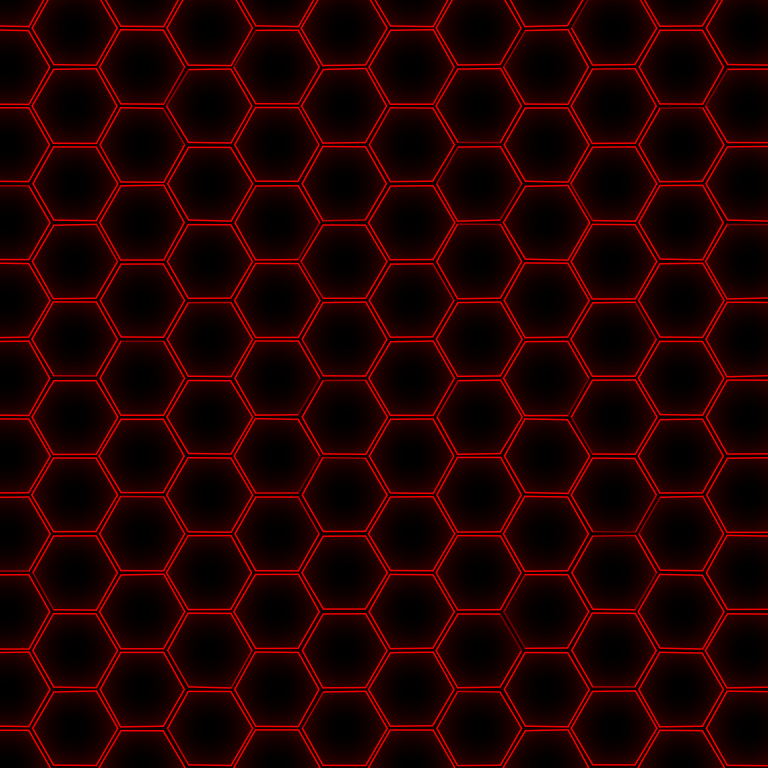
This pattern is drawn by a Shadertoy shader. Its source:

```glsl
// Black hexagonal cells with glowing red double outlines and a soft inner glow.

#define PITCH 0.1013               // distance between neighbouring cells
#define ORIGIN vec2(0.0097, 0.001) // centre of the lower left cell
#define LINE_WIDTH 0.0019
#define LINE_INSET 0.0026          // gap from cell border to outline
#define INSET_JITTER 0.0016        // unevenness of the outline corners
#define DIM_SHARE 0.12             // share of sides with a faded outline
#define LINE_RED 0.97
#define GAP_RED 0.07
#define GLOW_RED 0.18              // glow at the middle of a side
#define GLOW_POWER 2.2
#define RIPPLE 0.004               // faint concentric rings in the glow

const float SECTOR = 1.04719755;   // sixty degrees
const float ROOT3 = 1.7320508;

float hash(vec3 p) {
    p = fract(p * vec3(0.1031, 0.1137, 0.0973) + 0.37);
    p += dot(p, p.yzx + 33.33);
    return fract((p.x + p.y) * p.z);
}

// Offset from the nearest hexagon centre (xy) and the cell index (zw)
vec4 hexCell(vec2 p) {
    vec2 period = PITCH * vec2(ROOT3, 1.0);
    vec2 idA = floor(p / period + 0.5);
    vec2 idB = floor(p / period) + 0.5;
    vec2 a = p - idA * period;
    vec2 b = p - idB * period;
    return dot(a, a) < dot(b, b) ? vec4(a, idA) : vec4(b, idB);
}

float cornerInset(vec2 id, float corner) {
    float h = hash(vec3(id * 2.0 + 40.0, mod(corner + 6.0, 6.0)));
    return LINE_INSET + INSET_JITTER * (h - 0.5);
}

void mainImage(out vec4 fragColor, in vec2 fragCoord) {
    float pixel = 1.0 / iResolution.y;
    vec4 cell = hexCell(fragCoord * pixel - ORIGIN);
    vec2 p = cell.xy;

    // Side of the hexagon, distance to it and position along it
    float side = floor(atan(p.y, p.x) / SECTOR);
    float angle = (side + 0.5) * SECTOR;
    vec2 normal = vec2(cos(angle), sin(angle));
    float border = 0.5 * PITCH - dot(p, normal);
    float along = dot(p, vec2(-normal.y, normal.x)) * ROOT3 / PITCH + 0.5;

    // Outline, slightly tilted between its jittered corners
    float inset = mix(cornerInset(cell.zw, side),
                      cornerInset(cell.zw, side + 1.0), clamp(along, 0.0, 1.0));
    float d = border - inset;
    float line = clamp((0.5 * LINE_WIDTH - abs(d)) / pixel + 0.5, 0.0, 1.0);
    float fade = hash(vec3(cell.zw * 2.0 + 71.0, side + 9.0));
    line *= mix(0.4, 1.0, smoothstep(0.0, DIM_SHARE, fade));

    // Radial glow inside, dark gap outside the outline
    float radius = length(p) / (0.5 * PITCH);
    float glow = GLOW_RED * pow(radius, GLOW_POWER);
    glow += RIPPLE * sin(radius * 44.0) * smoothstep(0.2, 0.6, radius);
    float inside = clamp(d / pixel + 0.5, 0.0, 1.0);
    float red = mix(mix(GAP_RED, glow, inside), LINE_RED, line);

    fragColor = vec4(max(red, 0.0), 0.0, 0.0, 1.0);
}
```
